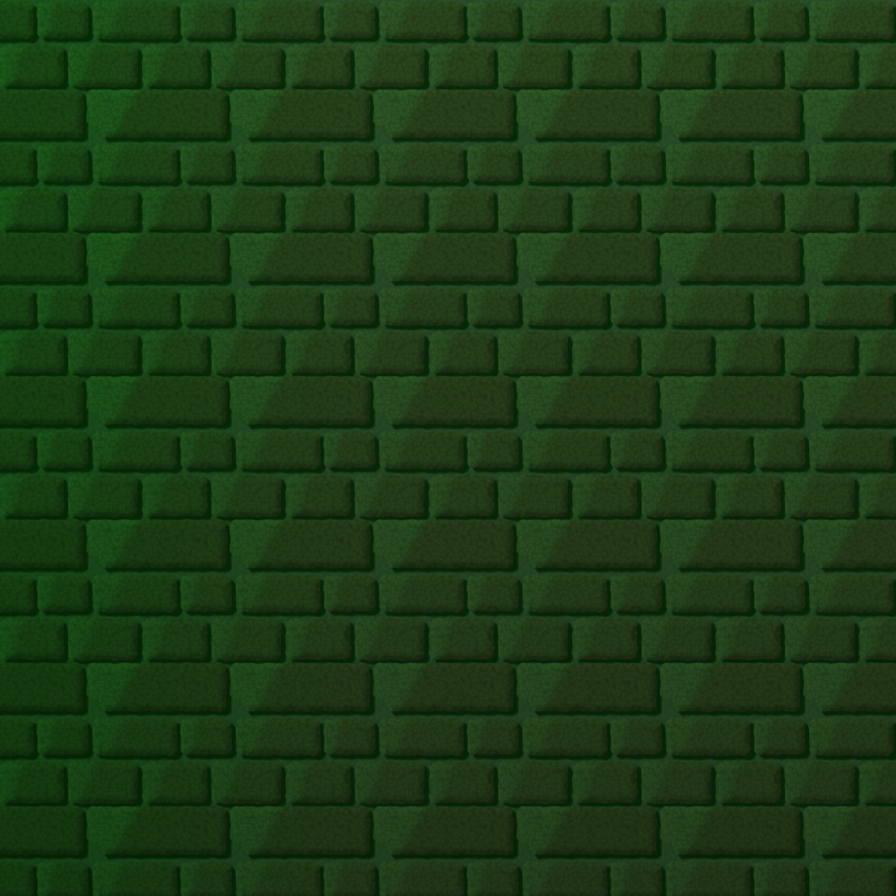
A WebGL 2 fragment shader for this texture:

```glsl
#version 300 es
precision highp float;
// Dark green stone brick wall: three uneven courses repeated over the canvas.
uniform vec2 u_resolution;
out vec4 outColor;

const float TAU = 6.2831853;
const float TILES = 6.25;            // repeats per canvas height
const float CORNER = 0.045;          // brick corner radius, in tiles
const float CHIP = 0.385;            // reach of the corner chip on long bricks
const float WOBBLE = 0.005;          // roughness of the outlines
const float GRAIN_CELLS = 34.0;      // grain cells per tile
const float GRAIN = 0.24;            // grain contrast
const vec2 SHADOW_SHIFT = vec2(0.036, 0.030);
const vec3 STONE_GREEN = vec3(0.142, 0.290, 0.115);
const vec3 STONE_BROWN = vec3(0.132, 0.225, 0.085);
const vec3 MORTAR = vec3(0.135, 0.275, 0.130);
const vec3 SHADOW = vec3(0.022, 0.155, 0.020);

// Bricks of one tile: left, top, right, bottom, with y pointing down.
const int BRICK_COUNT = 5;
const vec4 BRICKS[BRICK_COUNT] = vec4[](
    vec4(0.26, 0.015, 0.615, 0.265), vec4(0.645, 0.01, 1.235, 0.27),
    vec4(0.475, 0.315, 0.96, 0.605), vec4(0.995, 0.315, 1.445, 0.60),
    vec4(0.605, 0.625, 1.58, 0.96));

vec2 hash2(vec2 p) {
    vec3 q = fract(p.xyx * vec3(0.1031, 0.1030, 0.0973));
    q += dot(q, q.yzx + 33.33);
    return fract((q.xx + q.yz) * q.zy);
}

// Cellular noise that wraps once per tile.
float cellular(vec2 p, float cells) {
    p *= cells;
    vec2 cell = floor(p);
    float nearest = 2.0;
    for (int y = -1; y <= 1; y++)
        for (int x = -1; x <= 1; x++) {
            vec2 c = cell + vec2(x, y);
            nearest = min(nearest, length(c + hash2(mod(c, cells)) - p));
        }
    return nearest;
}

// Layered sines with whole frequencies, so they also wrap.
float waves(vec2 p) {
    p *= TAU;
    return 0.45 * sin(5.0 * p.x + 3.0 * p.y + 1.3 * sin(4.0 * p.y))
         + 0.35 * sin(7.0 * p.y - 9.0 * p.x + 2.0)
         + 0.20 * sin(17.0 * p.x + 13.0 * p.y);
}

// Signed distance, position within the nearest brick, and its index.
vec4 wall(vec2 p) {
    p += WOBBLE * vec2(waves(p.yx), waves(p + 0.37));
    vec4 nearest = vec4(1.0);
    for (int i = 0; i < BRICK_COUNT; i++) {
        vec2 halfSize = 0.5 * (BRICKS[i].zw - BRICKS[i].xy);
        vec2 d = p - 0.5 * (BRICKS[i].xy + BRICKS[i].zw);
        d -= floor(d + 0.5);
        vec2 e = abs(d) - halfSize + CORNER;
        float dist = length(max(e, 0.0)) + min(max(e.x, e.y), 0.0) - CORNER;
        dist = max(dist, 0.7071 * (d.y - d.x) - CHIP);
        if (dist < nearest.x)
            nearest = vec4(dist, 0.5 + 0.5 * d / halfSize, float(i));
    }
    return nearest;
}

void main() {
    vec2 uv = gl_FragCoord.xy / u_resolution.y;
    vec2 p = vec2(uv.x, 1.0 - uv.y) * TILES;
    float soft = TILES / u_resolution.y;

    vec4 brick = wall(p);
    float cover = 1.0 - smoothstep(-soft, soft, brick.x);
    float grain = cellular(p, GRAIN_CELLS) - 0.45
                + 0.5 * (cellular(p + 0.21, 2.0 * GRAIN_CELLS) - 0.45);
    float patches = waves(p * vec2(1.0, 2.0));

    // Mortar with shadows falling right and down
    float shade = 1.0 - smoothstep(-0.012, 0.012, wall(p - SHADOW_SHIFT).x);
    vec3 joint = mix(MORTAR * (1.0 - 0.6 * GRAIN * grain), SHADOW, shade);

    // Stone faces: greener on the left of a slanted break, browner on the right
    float strength = brick.w > 3.5 ? 1.0 : 0.65;
    float slant = smoothstep(0.30, 0.42, brick.y + 0.17 * brick.z + 0.025 * patches);
    float brown = mix(0.5, slant, strength) + 0.16 * patches;
    vec3 stone = mix(STONE_GREEN, STONE_BROWN, clamp(brown, 0.0, 1.0));
    stone *= 1.0 - GRAIN * grain + 0.04 * patches;

    // Worn rims, lit from the upper left
    float rim = smoothstep(-0.065, -0.005, brick.x);
    float facing = clamp((wall(p - 0.015).x - brick.x) / 0.02, -1.0, 1.0);
    stone *= 1.0 + rim * (facing > 0.0 ? 0.10 : 0.32) * facing;

    // Broad light over the wall: brighter above, purer green at the left
    vec3 color = mix(joint, stone, cover);
    color *= mix(0.87, 1.10, uv.y);
    float across = smoothstep(0.0, 0.45, uv.x);
    color *= mix(vec3(0.62, 1.03, 0.72), vec3(1.04, 0.98, 1.06), across);
    outColor = vec4(color, 1.0);
}
```
